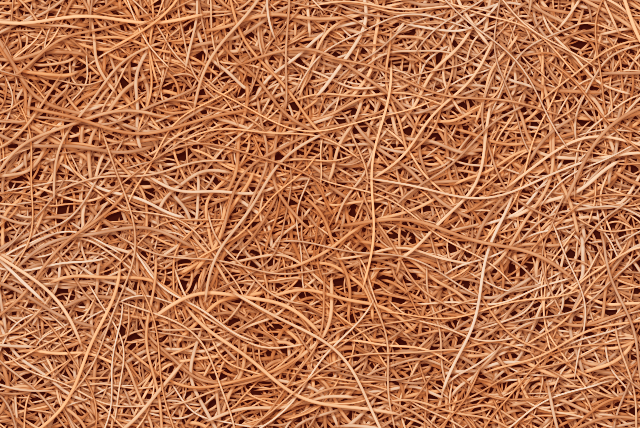
Write a Shadertoy shader that draws this texture.

```glsl
// Dense mat of curled coir fibres, stacked from dark depths to sunlit strands.

#define LAYERS 30
#define FINE_CELL 0.075      // cell size of the deepest layer, in canvas heights
#define COARSE_GROWTH 0.32   // extra cell size of the topmost layer
#define HALF_WIDTH 0.0032    // mean fibre half width, in canvas heights
#define BEND 0.65            // strongest curl of a fibre
#define SHADOW 0.42          // strength of the cast shadows
#define GAP_TONE 0.07        // tone of the bare gaps
#define EXPOSURE 1.03
#define LIGHT vec2(-0.5, 0.866)

const float PI = 3.14159;

vec4 hash4(vec3 cell) {
    vec4 h = fract(cell.xyzx * vec4(0.1031, 0.1030, 0.0973, 0.1099));
    h += dot(h, h.wzxy + 33.33);
    return fract((h.xxyz + h.yzzw) * h.zywx);
}

// Slow drift over the mat from layered sines, about -1 to 1.
float drift(vec2 p) {
    return 0.5 * sin(4.1 * p.x + 2.3 * p.y + 1.0)
         + 0.3 * sin(7.3 * p.y - 5.2 * p.x)
         + 0.2 * sin(13.0 * p.x + 11.0 * p.y + 2.0);
}

// Colour ramp from deep gaps to bright highlights.
vec3 coirColor(float tone) {
    vec3 c = vec3(0.22, 0.04, 0.025);
    c = mix(c, vec3(0.47, 0.21, 0.11), clamp((tone - 0.05) / 0.12, 0.0, 1.0));
    c = mix(c, vec3(0.63, 0.37, 0.23), clamp((tone - 0.17) / 0.18, 0.0, 1.0));
    c = mix(c, vec3(0.76, 0.46, 0.27), clamp((tone - 0.35) / 0.20, 0.0, 1.0));
    c = mix(c, vec3(0.83, 0.57, 0.40), clamp((tone - 0.55) / 0.18, 0.0, 1.0));
    c = mix(c, vec3(0.92, 0.71, 0.54), clamp((tone - 0.73) / 0.21, 0.0, 1.0));
    return mix(c, vec3(0.99, 0.84, 0.69), clamp((tone - 0.94) / 0.35, 0.0, 1.0));
}

// Lays one fibre over the surface; surface.x is tone, surface.y is hue.
void layFibre(inout vec2 surface, vec2 q, vec3 cell, float size, float height, float pixel) {
    vec4 shape = hash4(cell);
    vec4 look = hash4(cell + vec3(17.0, 59.0, 31.0));

    // Local frame, with directions slightly favouring the horizontal
    float angle = PI * shape.z - 0.2 * sin(2.0 * PI * shape.z);
    vec2 along = vec2(cos(angle), sin(angle));
    vec2 across = vec2(-along.y, along.x);
    vec2 r = q - cell.xy - shape.xy;
    float x = dot(r, along);
    float reach = 0.72 + 0.13 * look.x;
    if (abs(x) > reach) return;

    // Signed distance to a bent, gently waving centre line
    float bend = BEND * (2.0 * shape.w - 1.0);
    float phase = 2.0 * PI * look.y;
    float curve = bend * x * x + 0.025 * sin(7.0 * x + phase);
    float slope = 2.0 * bend * x + 0.175 * cos(7.0 * x + phase);
    float stretch = sqrt(1.0 + slope * slope);
    float d = (dot(r, across) - curve) / stretch * size;
    vec2 normal = (across - slope * along) / stretch;

    float end = 1.0 - smoothstep(reach - 0.14, reach, abs(x));
    float w = HALF_WIDTH * mix(0.65, 1.4, look.z * look.z) * (0.4 + 0.6 * end);
    float facing = dot(normal, LIGHT);

    // Shadow falls away from the light
    float shade = 1.0 - smoothstep(0.6 * w, 2.8 * w, abs(d + 1.3 * w * facing));
    surface.x *= 1.0 - SHADOW * shade * end;

    // Rounded strand with a lit flank
    float side = clamp(d / w, -1.0, 1.0);
    float body = 1.08 - 0.4 * side * side + 0.25 * side * facing;
    float tone = mix(0.68, 1.24, look.w) * body * mix(0.68, 1.0, height);
    tone += 0.05 * sin(19.0 * x + 2.0 * phase);
    float cover = end * (1.0 - smoothstep(w - 0.5 * pixel, w + 0.5 * pixel, abs(d)));
    surface = mix(surface, vec2(tone, look.y), cover);
}

void mainImage(out vec4 fragColor, in vec2 fragCoord) {
    vec2 p = fragCoord / iResolution.y;
    float pixel = 1.0 / iResolution.y;
    vec2 surface = vec2(GAP_TONE, 0.5);

    // Layers from bottom to top, each a jittered grid of fibres
    for (int i = 0; i < LAYERS; i++) {
        float height = float(i) / float(LAYERS - 1);
        float size = FINE_CELL + COARSE_GROWTH * height * height * height;
        vec2 q = p / size + 40.0 + 7.0 * fract(float(i) * vec2(0.618, 0.755));
        vec2 home = floor(q);
        for (int y = -1; y <= 1; y++)
        for (int x = -1; x <= 1; x++) {
            vec3 cell = vec3(home + vec2(x, y), float(i) * 3.0 + 1.0);
            layFibre(surface, q, cell, size, height, pixel);
        }
    }

    // Broad patches of paler pink and deeper orange
    float patchiness = drift(p);
    float tone = surface.x * EXPOSURE * (1.0 + 0.06 * patchiness);
    float pinkness = clamp(surface.y + 0.25 * patchiness, 0.0, 1.0);
    vec3 tint = mix(vec3(1.03, 0.95, 0.84), vec3(0.98, 1.03, 1.12), pinkness);
    fragColor = vec4(clamp(coirColor(tone) * tint, 0.0, 1.0), 1.0);
}
```
